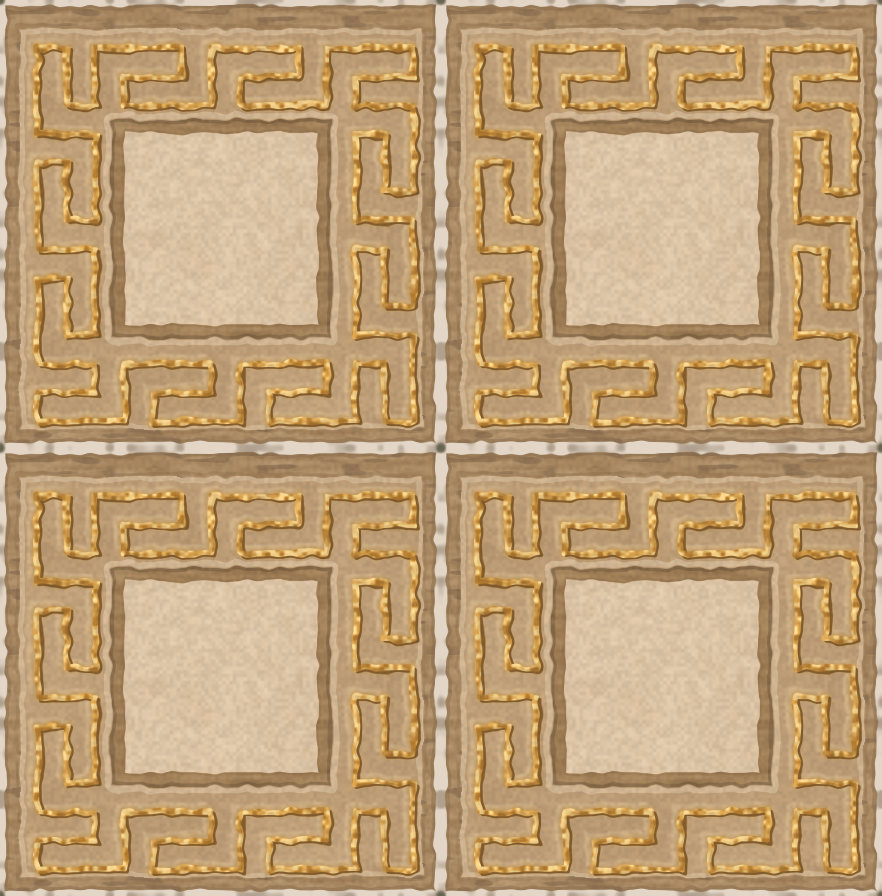
A WebGL 1 fragment shader for this pattern:

```glsl
precision highp float;

uniform vec2 u_resolution;

float hash(vec2 p) {
  vec3 q = fract(vec3(p.xyx) * 0.1031);
  q += dot(q, q.yzx + 33.33);
  return fract((q.x + q.y) * q.z);
}

// Value noise over one tile, wrapping after n cells
float noise(vec2 p, vec2 n) {
  vec2 c = floor(p * n), f = fract(p * n);
  f = f * f * (3.0 - 2.0 * f);
  vec2 lo = mod(c, n), hi = mod(c + 1.0, n);
  return mix(mix(hash(lo), hash(vec2(hi.x, lo.y)), f.x),
             mix(hash(vec2(lo.x, hi.y)), hash(hi), f.x), f.y);
}

float segment(vec2 p, vec2 a, vec2 b) {
  vec2 d = b - a;
  p -= a;
  return length(p - d * clamp(dot(p, d) / dot(d, d), 0.0, 1.0));
}

float box(vec2 p, vec2 halfSize) {
  vec2 d = abs(p) - halfSize;
  return length(max(d, 0.0)) + min(max(d.x, d.y), 0.0);
}

// Greek key: three hooks per side, turned onto four sides of a 13 unit square
float meander(vec2 g) {
  float d = 100.0;
  for (int side = 0; side < 4; side++) {
    for (int k = 0; k < 3; k++) {
      vec2 p = g - vec2(2.0 + 4.0 * float(k), 0.0);
      float tail = k == 2 ? 3.0 : 4.0;
      d = min(d, segment(p, vec2(0, 2), vec2(0, 0)));
      d = min(d, segment(p, vec2(0, 0), vec2(3, 0)));
      d = min(d, segment(p, vec2(3, 0), vec2(3, 1)));
      d = min(d, segment(p, vec2(3, 1), vec2(1, 1)));
      d = min(d, segment(p, vec2(1, 1), vec2(1, 2)));
      d = min(d, segment(p, vec2(1, 2), vec2(tail, 2)));
    }
    g = vec2(g.y, 13.0 - g.x);
  }
  return d;
}

// Soft stroke of the given half width around d = 0
float stroke(float d, float width, float soft) {
  return 1.0 - smoothstep(width - soft, width + soft, abs(d));
}

void main() {
  // Two by two tiles, y pointing down, in units of the key grid
  vec2 tile = fract(gl_FragCoord.xy / u_resolution * 2.0);
  tile.y = 1.0 - tile.y;
  vec2 g = (tile - vec2(0.085, 0.107)) * vec2(15.25, 15.6);
  float aa = 0.7 * 31.0 / min(u_resolution.x, u_resolution.y);

  float blotch = noise(tile, vec2(9.0));
  float rough = noise(tile, vec2(44.0));
  float grain = noise(tile, vec2(126.0));
  float streak = noise(tile, vec2(14.0, 90.0));
  vec2 wobble = vec2(noise(tile, vec2(37.0)), noise(tile, vec2(41.0))) - 0.5;
  vec2 w = g + 0.16 * wobble;

  vec2 middle = w - vec2(6.35, 6.3);
  float rim = box(g - vec2(6.325, 6.13), vec2(7.625, 7.8)) + 0.16 * (rough - 0.5);
  float plate = box(middle, vec2(6.95));
  float frame = box(middle, vec2(3.8));
  float panel = box(middle, vec2(3.33));

  // Raised plate inside a darker worn border
  vec3 color = mix(vec3(0.76, 0.64, 0.49), vec3(0.70, 0.57, 0.42), 0.7 * blotch);
  vec3 border = mix(vec3(0.71, 0.59, 0.44), vec3(0.62, 0.49, 0.34), streak);
  color = mix(color, border, smoothstep(-aa, aa, plate));
  color = mix(color, vec3(0.84, 0.74, 0.61), 0.65 * stroke(plate + 0.08, 0.09, aa));
  color = mix(color, vec3(0.52, 0.40, 0.26), 0.5 * stroke(plate - 0.1, 0.05, aa) * rough);
  float scratch = smoothstep(0.72, 0.85, noise(tile, vec2(20.0, 72.0)));
  color = mix(color, vec3(0.47, 0.37, 0.27), 0.5 * scratch * step(0.0, plate));

  // Key line: pale ridge, ochre bed, shadow and glittering gold
  float line = meander(w);
  float shade = meander(w - vec2(0.10, 0.08));
  float ridge = meander(w + vec2(0.23, 0.2));
  color = mix(color, vec3(0.84, 0.73, 0.57), 0.6 * stroke(ridge, 0.1, 0.08));
  color = mix(color, vec3(0.76, 0.61, 0.39), 0.75 * stroke(line, 0.2, 0.09));
  color = mix(color, vec3(0.46, 0.31, 0.13), 0.85 * stroke(shade, 0.09, aa));
  float glitter = noise(tile, vec2(97.0));
  vec3 gold = mix(vec3(0.70, 0.48, 0.18), vec3(0.88, 0.66, 0.31), smoothstep(0.15, 0.5, glitter));
  gold = mix(gold, vec3(1.0, 0.87, 0.58), smoothstep(0.45, 0.8, glitter));
  color = mix(color, gold, (0.65 + 0.35 * rough) * stroke(line, 0.1, aa));

  // Sunken frame with a lit outer lip
  color = mix(color, vec3(0.85, 0.75, 0.62), 0.7 * stroke(frame - 0.14, 0.1, aa));
  vec3 recess = mix(vec3(0.67, 0.54, 0.38), vec3(0.58, 0.45, 0.30), streak);
  recess *= 1.0 - 0.16 * stroke(frame + 0.05, 0.07, aa);
  color = mix(color, recess, 1.0 - smoothstep(-aa, aa, frame));

  // Cream centre panel
  vec3 cream = mix(vec3(0.83, 0.73, 0.60), vec3(0.88, 0.79, 0.68), 0.6 * rough + 0.4 * blotch);
  color = mix(color, cream, 1.0 - smoothstep(-aa, aa, panel));
  color = mix(color, vec3(0.56, 0.43, 0.28), 0.4 * stroke(panel - 0.05, 0.04, aa));

  color *= 0.95 + 0.10 * grain;

  // Chipped grout, darkest where four tiles meet
  vec3 grout = mix(vec3(0.69, 0.63, 0.56), vec3(0.89, 0.84, 0.78), smoothstep(0.1, 0.6, rough));
  color = mix(color, vec3(0.53, 0.42, 0.30), 0.5 * stroke(rim + 0.25, 0.06, aa));
  color = mix(color, grout, smoothstep(-aa, aa, rim + 0.19));
  vec2 corner = min(tile, 1.0 - tile) * 15.4;
  color = mix(color, vec3(0.33, 0.34, 0.25), 0.8 * (1.0 - smoothstep(0.08, 0.24, length(corner))));

  gl_FragColor = vec4(color, 1.0);
}
```
